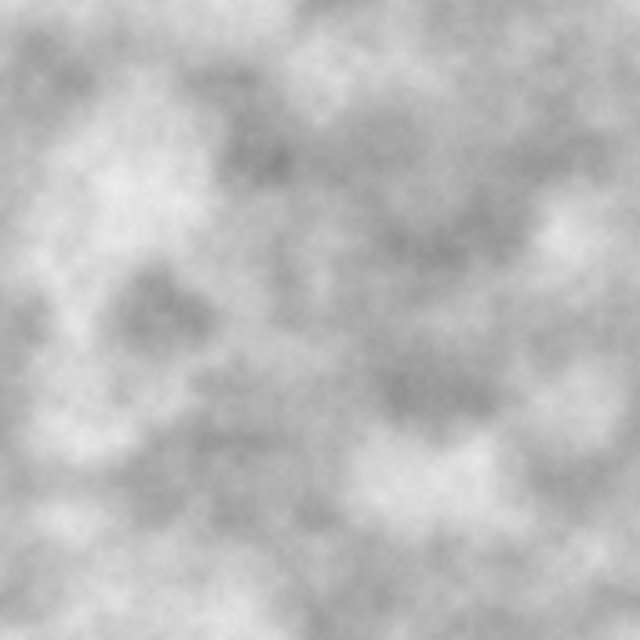
Give the GLSL for this texture, as a WebGL 2 fragment shader.

```glsl
#version 300 es
precision highp float;
precision highp int;
// Soft grey clouds: a sum of value-noise octaves over a faint broad drift.
// Every lattice wraps at a whole number of cells, so the tile repeats
// seamlessly in both directions.

uniform vec2 u_resolution;
out vec4 fragColor;

const int BASE_CELLS = 8;         // lattice cells across the tile, first octave
const int OCTAVES = 5;            // each octave doubles the cell count
const float GAIN = 0.5;           // amplitude ratio between octaves
const int DRIFT_CELLS = 4;        // lattice cells of the broad drift
const float DRIFT_AMOUNT = 0.5;   // strength of the broad drift
const float MEAN_GREY = 0.735;
const float CONTRAST = 0.27;
const vec2 GREY_RANGE = vec2(0.53, 0.95);
const uint SEED = 17u;

// Integer hash to a value in -0.5..0.5
float hash(ivec2 cell, uint layer) {
    uint h = uint(cell.x) + uint(cell.y) * 1024u + (layer + SEED) * 1048576u;
    h = h * 747796405u + 2891336453u;
    h = ((h >> ((h >> 28) + 4u)) ^ h) * 277803737u;
    h = (h >> 22) ^ h;
    return float(h >> 8) / 16777216.0 - 0.5;
}

// Value noise on a lattice that wraps after the given number of cells
float wrappedNoise(vec2 uv, int cells, uint layer) {
    vec2 p = uv * float(cells);
    ivec2 low = ivec2(floor(p)) % cells;
    ivec2 high = (low + 1) % cells;
    vec2 f = fract(p);
    vec2 blend = f * f * (3.0 - 2.0 * f);
    float bottom = mix(hash(low, layer), hash(ivec2(high.x, low.y), layer), blend.x);
    float top = mix(hash(ivec2(low.x, high.y), layer), hash(high, layer), blend.x);
    return mix(bottom, top, blend.y);
}

// Octaves of decreasing size and strength
float clouds(vec2 uv) {
    float sum = DRIFT_AMOUNT * wrappedNoise(uv, DRIFT_CELLS, 0u);
    float amplitude = 1.0;
    int cells = BASE_CELLS;
    for (int i = 0; i < OCTAVES; i++) {
        sum += amplitude * wrappedNoise(uv, cells, uint(i + 1));
        amplitude *= GAIN;
        cells *= 2;
    }
    return sum;
}

void main() {
    vec2 uv = gl_FragCoord.xy / u_resolution;
    float grey = MEAN_GREY + CONTRAST * clouds(uv);
    fragColor = vec4(vec3(clamp(grey, GREY_RANGE.x, GREY_RANGE.y)), 1.0);
}
```
